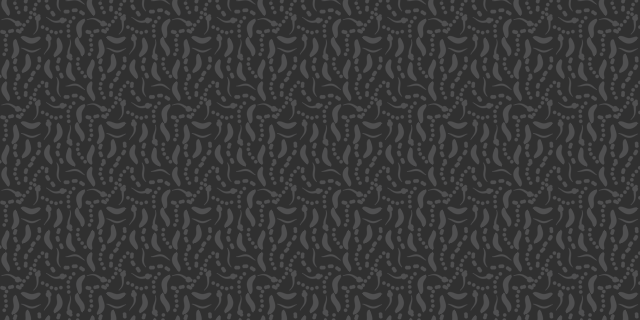
Reproduce this pattern procedurally as a Shadertoy shader.

```glsl
// Seamless tile of grey microbes: worms, tadpoles, wisps, bead chains and rod chains.
#define REPEATS_DOWN 3.75
#define BLOCKS 4.0
#define HALF_LENGTH 0.44
#define WAVE_HEIGHT 0.085
#define WAVE_RATE 5.5
#define WORM_RADIUS 0.13
#define HEAD_RADIUS 0.135
#define BEAD_RADIUS 0.083
#define TILT 0.8
#define GROUND vec3(0.188, 0.188, 0.19)
#define INK vec3(0.315, 0.315, 0.317)

const float GOLDEN = 0.618034;

float hash(vec2 p) {
    return fract(sin(dot(p, vec2(127.1, 311.7))) * 43758.5453);
}

vec2 rotate(vec2 p, float angle) {
    float c = cos(angle), s = sin(angle);
    return vec2(c * p.x + s * p.y, c * p.y - s * p.x);
}

float wave(float t, float phase) {
    return WAVE_HEIGHT * (sin(WAVE_RATE * t + phase) - 0.4 * sin(phase));
}

// Distance to a point of the wavy spine, less the body radius there.
float spineDistance(vec2 p, float t, float phase, float radius) {
    return length(p - vec2(wave(t, phase), t)) - radius;
}

// One microbe along the y axis; pick in 0..1 selects its kind.
float microbe(vec2 p, float pick, float phase) {
    float t = clamp(p.y, -HALF_LENGTH, HALF_LENGTH);
    float along = t / HALF_LENGTH;

    // Chain of round beads
    if (pick < 0.20) {
        float bead = 0.22 * clamp(round(p.y / 0.22), -2.0, 2.0);
        return spineDistance(p, bead, phase, BEAD_RADIUS);
    }
    // Chain of short rods
    if (pick < 0.42) {
        float middle = 0.36 * clamp(round(p.y / 0.36), -1.0, 1.0);
        float rod = clamp(p.y, middle - 0.05, middle + 0.05);
        return spineDistance(p, rod, phase, 0.088);
    }

    // Continuous bodies, corrected for the slope of the spine
    float slope = WAVE_HEIGHT * WAVE_RATE * cos(WAVE_RATE * t + phase);
    float spine = spineDistance(p, t, phase, 0.0) * inversesqrt(1.0 + slope * slope);
    float taper = 1.0 - along * along;

    // Thick worm
    if (pick < 0.73) {
        return spine - WORM_RADIUS * (0.2 + 0.8 * sqrt(taper));
    }
    // Tadpole with a round head
    if (pick < 0.90) {
        float tail = spine - mix(0.075, 0.012, 0.5 + 0.5 * along);
        float head = spineDistance(p, 0.12 - HALF_LENGTH, phase, HEAD_RADIUS);
        return min(tail, head);
    }
    // Thin wisp
    return spine - 0.012 - 0.035 * taper;
}

// Nearest microbe; each square block holds a parallel pair.
float microbeField(vec2 p) {
    float nearest = 1.0;
    for (int dx = -1; dx <= 1; dx++) {
        float column = floor(p.x) + float(dx);
        float shift = hash(vec2(mod(column, BLOCKS), 7.0));
        for (int dy = -1; dy <= 1; dy++) {
            vec2 cell = vec2(column, floor(p.y - shift) + float(dy));
            vec2 id = mod(cell, BLOCKS);
            float index = id.x * BLOCKS + id.y;
            float turn = TILT * (hash(id + 3.0) - 0.5);
            if (fract(index * GOLDEN + 0.3) > 0.72) turn += 1.5708;
            vec2 local = rotate(p - cell - vec2(0.5, 0.5 + shift), turn);

            for (int side = 0; side < 2; side++) {
                float number = index * 2.0 + float(side);
                float jitter = hash(vec2(number, 5.0)) - 0.5;
                vec2 q = local - vec2(float(side) * 0.5 - 0.25, 0.12 * jitter);
                if (hash(vec2(number, 11.0)) > 0.5) q.y = -q.y;
                float phase = 6.2832 * hash(id + 13.0) + jitter;
                nearest = min(nearest, microbe(q, fract(number * GOLDEN), phase));
            }
        }
    }
    return nearest;
}

void mainImage(out vec4 fragColor, in vec2 fragCoord) {
    float scale = REPEATS_DOWN * BLOCKS / iResolution.y;
    float edge = 0.75 * scale;
    float cover = 1.0 - smoothstep(-edge, edge, microbeField(fragCoord * scale));
    fragColor = vec4(mix(GROUND, INK, cover), 1.0);
}
```
